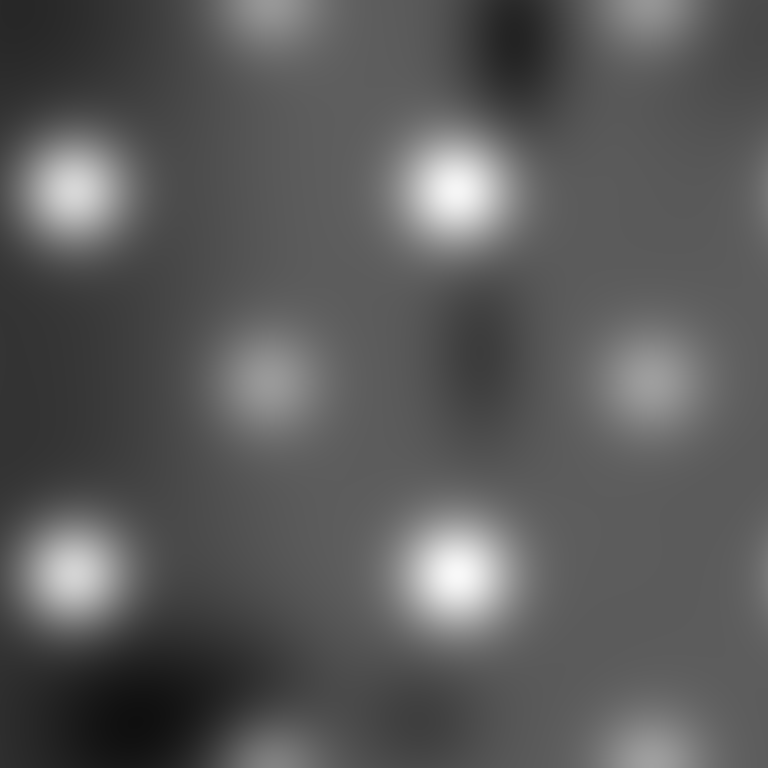
A WebGL 1 fragment shader for this pattern:

```glsl
precision highp float;
// Soft glowing dots in a staggered two by two repeat over a cloudy grey ground.

uniform vec2 u_resolution;

const float REPEATS = 2.0;
const vec2 BRIGHT_CENTRE = vec2(0.0955, 0.2515);
const vec2 DIM_CENTRE = vec2(0.348, 0.002);

vec2 hashGradient(vec2 cell) {
  float angle = 6.2832 * fract(sin(dot(cell, vec2(127.1, 311.7))) * 4375.85);
  return vec2(cos(angle), sin(angle));
}

float gradientNoise(vec2 p) {
  vec2 cell = floor(p);
  vec2 f = p - cell;
  vec2 blend = f * f * f * (f * (f * 6.0 - 15.0) + 10.0);
  vec2 right = vec2(1.0, 0.0);
  vec2 up = vec2(0.0, 1.0);
  float a = dot(hashGradient(cell), f);
  float b = dot(hashGradient(cell + right), f - right);
  float c = dot(hashGradient(cell + up), f - up);
  float d = dot(hashGradient(cell + 1.0), f - 1.0);
  return mix(mix(a, b, blend.x), mix(c, d, blend.x), blend.y);
}

// Gaussian falloff with a separate radius on each axis.
float softSpot(vec2 p, vec2 centre, vec2 radius) {
  vec2 d = (p - centre) / radius;
  return exp(-dot(d, d));
}

// One soft dot in every square tile.
float dotLattice(vec2 p, vec2 centre, float radius) {
  vec2 local = fract((p - centre) * REPEATS + 0.5) - 0.5;
  return softSpot(local / REPEATS, vec2(0.0), vec2(radius));
}

// Dim left side, broad dark clouds and a faint mottling.
float cloudyGround(vec2 p) {
  float shade = mix(0.20, 0.36, smoothstep(0.0, 0.45, p.x));
  shade -= 0.17 * softSpot(p, vec2(0.17, 0.05), vec2(0.12, 0.13));
  shade -= 0.14 * softSpot(p, vec2(0.32, 0.09), vec2(0.12, 0.11));
  shade -= 0.11 * softSpot(p, vec2(0.55, 0.06), vec2(0.09, 0.09));
  shade -= 0.13 * softSpot(p, vec2(0.625, 0.54), vec2(0.07, 0.13));
  shade -= 0.22 * softSpot(p, vec2(0.67, 0.95), vec2(0.075, 0.13));
  shade -= 0.05 * softSpot(p, vec2(0.05, 1.0), vec2(0.20, 0.13));
  shade -= 0.08 * softSpot(p, vec2(0.97, 0.97), vec2(0.14, 0.15));
  return shade + 0.015 * gradientNoise(p * 4.0);
}

void main() {
  vec2 uv = gl_FragCoord.xy / u_resolution;
  float grey = cloudyGround(uv);
  grey += 0.62 * dotLattice(uv, BRIGHT_CENTRE, 0.072);
  grey += 0.26 * dotLattice(uv, DIM_CENTRE, 0.071);
  gl_FragColor = vec4(vec3(clamp(grey, 0.0, 1.0)), 1.0);
}
```
